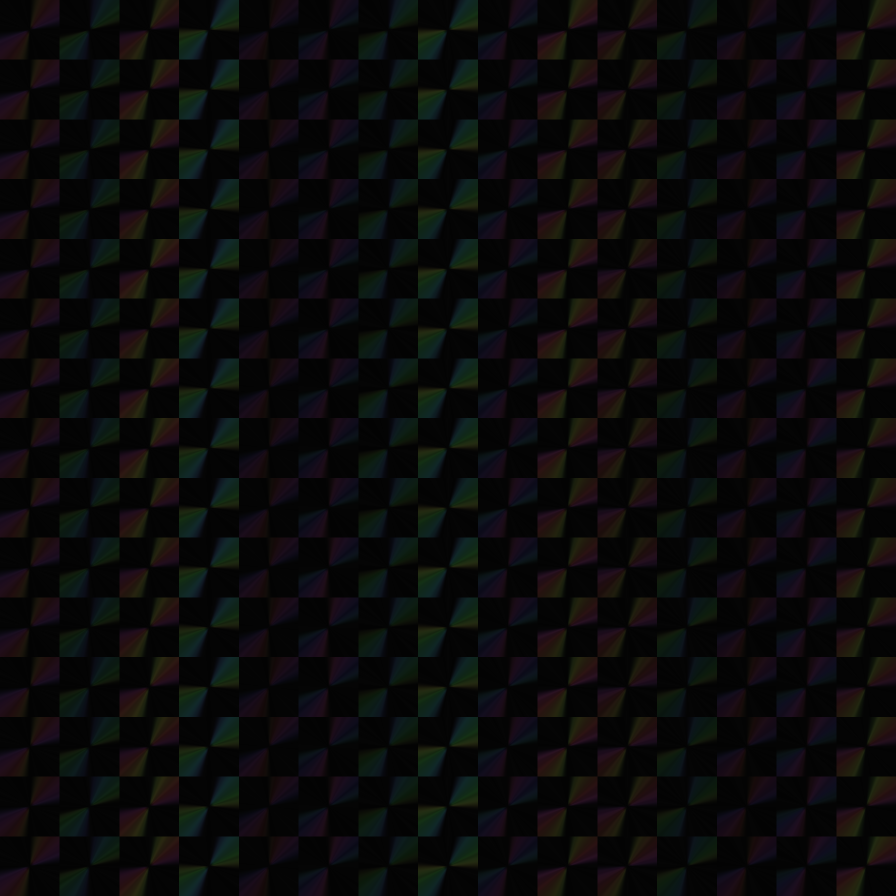
This pattern is drawn by a Shadertoy shader. Its source:

```glsl
const float PI = 3.14159;
const float CELLS = 15.0;

// Per column: hue at the glint axis, axis angle, brightness
const vec3 COLUMN_FOIL[15] = vec3[15](
    vec3(0.93, 0.80, 0.75), vec3(0.45, 0.85, 0.65), vec3(0.03, 0.75, 0.95),
    vec3(0.40, 0.62, 0.95), vec3(0.86, 0.90, 0.50), vec3(0.74, 0.88, 0.60),
    vec3(0.44, 0.85, 0.65), vec3(0.37, 0.60, 1.00), vec3(0.72, 0.85, 0.60),
    vec3(0.04, 0.80, 0.90), vec3(0.00, 0.70, 0.75), vec3(0.42, 0.85, 0.55),
    vec3(0.86, 0.85, 0.55), vec3(0.74, 0.85, 0.60), vec3(0.06, 0.75, 0.85));

float hash(vec2 p) {
    vec3 q = fract(p.xyx * 0.1031);
    q += dot(q, q.yzx + 33.33);
    return fract((q.x + q.y) * q.z);
}

// Smooth noise along one axis, distinct for each seed
float streakNoise(float x, float seed) {
    float i = floor(x);
    return mix(hash(vec2(i + 50.0, seed)), hash(vec2(i + 51.0, seed)),
               smoothstep(0.0, 1.0, x - i));
}

vec3 spectrum(float hue) {
    return clamp(abs(fract(hue + vec3(0.0, 0.667, 0.333)) * 6.0 - 3.0) - 1.0, 0.0, 1.0);
}

vec3 foil(vec2 uv) {
    vec2 grid = uv * CELLS;
    vec2 cell = clamp(floor(grid), 0.0, CELLS - 1.0);
    vec2 p = grid - cell - 0.5;
    vec3 column = COLUMN_FOIL[int(cell.x)];
    float wear = hash(cell + 7.0) - 0.5;

    // Angle from the glint axis, equal on both sides of the cell centre
    float axis = column.y + 0.06 * wear;
    float turn = mod(atan(p.y, p.x + 1e-5) - axis + PI * 0.5, PI) - PI * 0.5;

    // Opposed bright wedges with fine radial brushing
    float wedge = 1.0 - smoothstep(0.38, 0.78, abs(turn));
    float brushing = streakNoise(turn * 9.0, cell.x);
    float glint = wedge * column.z * (0.85 + 0.25 * brushing + 0.12 * wear);
    glint *= smoothstep(0.0, 0.10, length(p));

    vec3 tint = 0.055 + 0.10 * spectrum(column.x + 0.35 * turn + 0.02 * wear);
    return vec3(0.011 + 0.008 * brushing) + tint * glint;
}

void mainImage(out vec4 fragColor, in vec2 fragCoord) {
    // Four samples smooth the cell borders and centres
    vec3 color = vec3(0.0);
    for (int i = 0; i < 4; i++) {
        vec2 offset = vec2(i % 2, i / 2) * 0.5 - 0.25;
        color += foil((fragCoord + offset) / iResolution.xy);
    }
    fragColor = vec4(color * 0.25, 1.0);
}
```
